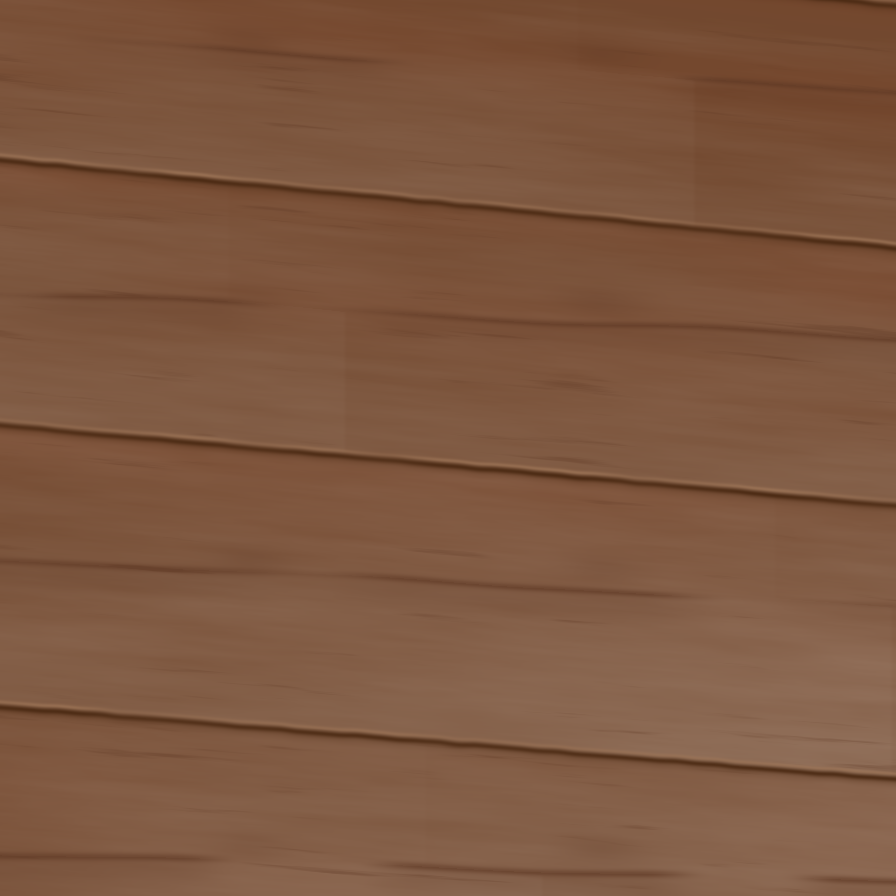
Write a Shadertoy shader that draws this texture.

```glsl
// Slanted brown wooden planks with dark seams, faint stave joints, grain and soft knots.

const vec3 DARK_WOOD = vec3(0.445, 0.285, 0.185);
const vec3 PALE_WOOD = vec3(0.560, 0.430, 0.345);
const vec3 SEAM_COLOR = vec3(0.300, 0.170, 0.080);
const vec3 EDGE_COLOR = vec3(0.630, 0.470, 0.350);
const vec3 STAIN_COLOR = vec3(0.370, 0.220, 0.140);

float hash(vec2 p) {
    p = fract(p * vec2(0.1031, 0.1130));
    p += dot(p, p.yx + 33.33);
    return fract((p.x + p.y) * p.x * 17.0);
}

float noise(vec2 p) {
    vec2 cell = floor(p);
    vec2 w = fract(p);
    w = w * w * (3.0 - 2.0 * w);
    cell += 100.0;
    return mix(mix(hash(cell), hash(cell + vec2(1, 0)), w.x),
               mix(hash(cell + vec2(0, 1)), hash(cell + vec2(1, 1)), w.x), w.y);
}

float fbm(vec2 p) {
    float sum = 0.0;
    float amplitude = 0.5;
    for (int i = 0; i < 4; i++) {
        sum += amplitude * noise(p);
        p = p * 2.03 + 7.1;
        amplitude *= 0.5;
    }
    return sum;
}

// Soft line profile around zero
float band(float d, float width) {
    return exp(-d * d / (width * width));
}

// Plank number counted downwards; rows tilt and widen slightly with perspective
float plankCoord(float x, float depth) {
    float leftDepth = (depth - 0.103 * x) / (1.0 - 0.028 * x);
    return (sqrt(0.093 + 0.036 * (leftDepth - 0.474)) - 0.305) / 0.018;
}

// Dark smudges strung along the middle of a plank
float knots(float x, float across, float plank) {
    float sum = 0.0;
    for (int i = 0; i < 3; i++) {
        float id = float(i);
        float strength = 0.3 + 0.7 * hash(vec2(plank + 20.0, id + 5.0));
        vec2 center = vec2(0.28 + 0.39 * id, 0.41 - 0.08 * id);
        vec2 q = (vec2(x, across) - center) / vec2(0.045, 0.055);
        sum += strength * exp(-dot(q, q));
    }
    return sum;
}

// Faint long joint between two staves, broken up by noise
float staveJoint(float offset, float x, float plank) {
    float presence = smoothstep(0.3, 0.75, noise(vec2(x * 6.0, plank * 9.0 + 3.0)));
    float line = band(offset, 0.013);
    float shade = band(offset - 0.04, 0.06) * step(0.0, offset);
    return presence * (0.55 * line + 0.18 * shade);
}

// Tone step where one stave ends and the next begins
float staveTone(float x, float lower, float plank) {
    float end = fract(0.255 + 0.13 * lower + 0.61 * (plank + 1.0));
    float change = smoothstep(-0.003, 0.003, x - end);
    return (0.5 - change) * (0.04 + 0.07 * lower);
}

void mainImage(out vec4 fragColor, in vec2 fragCoord) {
    vec2 uv = fragCoord / iResolution.xy;
    float x = uv.x;
    float depth = 1.0 - uv.y;
    float row = plankCoord(x, depth);
    float plank = floor(row);
    float across = row - plank;

    // Broad light falling towards the lower right
    float tone = 0.25 - 0.2 * x + 0.2 * depth + 0.75 * x * depth;
    tone += 0.2 * (across - 0.5);

    // Grain stretched along the planks
    vec2 grainPos = vec2(x, row + plank * 3.7);
    float cloud = fbm(grainPos * vec2(4.0, 5.0)) - 0.47;
    float streak = fbm(grainPos * vec2(5.0, 24.0) + 11.0) - 0.47;
    float fiber = noise(grainPos * vec2(28.0, 90.0)) - 0.5;
    tone += 0.36 * cloud + 0.26 * streak + 0.05 * fiber;

    // Staves within each plank
    float jointOffset = across - 0.5 + 0.14 * x + 0.03 * (noise(vec2(x * 5.0, plank)) - 0.5);
    float lower = smoothstep(-0.01, 0.01, jointOffset);
    tone += staveTone(x, lower, plank);
    vec3 color = mix(DARK_WOOD, PALE_WOOD, clamp(tone, 0.0, 1.1));

    // Warm tint in the upper part of each plank
    float warmth = (1.0 - across) * (1.0 - 0.6 * depth) * noise(grainPos * vec2(3.0, 4.0));
    color += warmth * vec3(0.025, -0.008, -0.012);

    // Stains, joints and dark grain flecks
    float fleck = smoothstep(0.64, 0.85, fbm(grainPos * vec2(6.0, 34.0) + 40.0));
    float stain = 0.28 * knots(x, across, plank) + staveJoint(jointOffset, x, plank) + 0.35 * fleck;
    color = mix(color, STAIN_COLOR, clamp(stain, 0.0, 0.7));

    // Seams: a lit upper edge over a dark gap
    float nearest = floor(row + 0.5);
    float gap = (row - nearest) * (0.305 + 0.018 * nearest);
    gap += 0.0012 * (noise(vec2(x * 45.0, nearest * 5.0)) - 0.5);
    float wear = noise(vec2(x * 14.0, nearest * 7.0 + 2.0));
    color = mix(color, EDGE_COLOR, band(gap + 0.0055, 0.0024) * (0.3 + 0.5 * wear));
    color = mix(color, SEAM_COLOR, 0.2 * band(gap - 0.004, 0.006));
    color = mix(color, SEAM_COLOR, band(gap - 0.0005, 0.0034) * (0.8 + 0.2 * wear));

    fragColor = vec4(color, 1.0);
}
```
